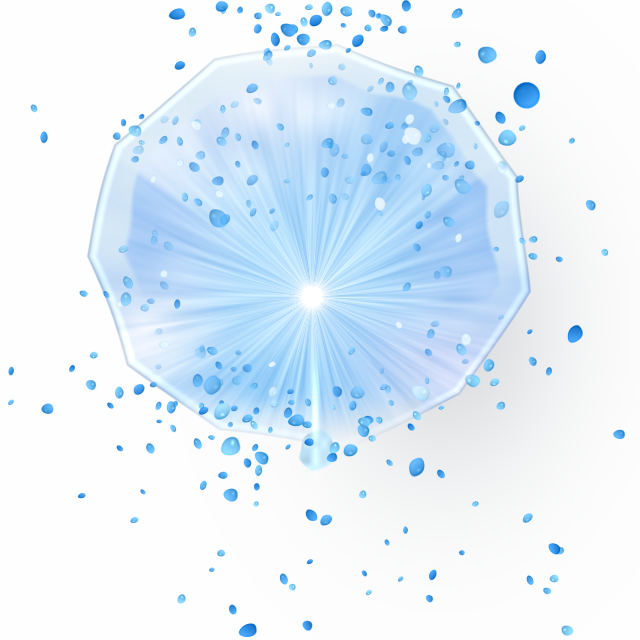
This background is drawn by a WebGL 2 fragment shader. Its source:

```glsl
#version 300 es
precision highp float;
// Pale crystal disc with a bright radial burst, on white with a soft grey shadow.
// The disc is a stretched polygon, its rays are noise sampled by direction,
// and the droplets are jittered grid cells thinned by a density field.
uniform vec2 u_resolution;
out vec4 fragColor;

const float TAU = 6.2831853;
const vec2 BURST = vec2(0.488, 0.536);

float hash(vec2 p) {
    vec3 q = fract(vec3(p.xyx) * 0.1031);
    q += dot(q, q.yzx + 33.33);
    return fract((q.x + q.y) * q.z);
}

float noise(vec2 p) {
    vec2 i = floor(p), f = fract(p);
    f = f * f * (3.0 - 2.0 * f);
    return mix(mix(hash(i), hash(i + vec2(1, 0)), f.x),
               mix(hash(i + vec2(0, 1)), hash(i + vec2(1, 1)), f.x), f.y);
}

// Soft elliptical spot
float spot(vec2 p, vec2 center, vec2 size) {
    vec2 d = (p - center) / size;
    return exp(-dot(d, d));
}

// Faceted outline: 1 on the edge, smaller inside
float facets(vec2 p) {
    vec2 q = (p - vec2(0.484, 0.617)) / vec2(0.35, 0.32);
    q += 0.02 * sin(q.yx * 5.0);
    float wedge = TAU / 11.0;
    float a = mod(atan(q.y, q.x) + 0.25, wedge) - 0.5 * wedge;
    return length(q) * cos(a) / cos(0.5 * wedge);
}

// Chance of finding a droplet at p
float density(vec2 p) {
    float d = 0.75 * spot(p, vec2(0.40, 0.38), vec2(0.20, 0.07));
    d += 0.75 * spot(p, vec2(0.67, 0.75), vec2(0.10, 0.10));
    d += 0.80 * spot(p, vec2(0.50, 0.98), vec2(0.13, 0.07));
    d += 0.60 * spot(p, vec2(0.28, 0.79), vec2(0.07, 0.06));
    d += 0.90 * spot(p, vec2(0.18, 0.54), vec2(0.04, 0.03));
    d += 0.24 * spot(p, vec2(0.50, 0.50), vec2(0.32, 0.55));
    return d * smoothstep(0.07, 0.20, length(p - BURST));
}

// One glassy bead: dark rim, lit body, small highlight
vec3 bead(vec3 base, vec2 d, float radius, float tone, float opacity, float aa) {
    float r = length(d) / radius;
    vec3 body = mix(vec3(0.13, 0.53, 0.89), vec3(0.48, 0.80, 0.97), tone);
    body += 0.16 * dot(d, vec2(0.5, -0.7)) / radius;
    body -= vec3(0.12, 0.07, 0.02) * smoothstep(0.65, 1.0, r);
    body += 0.35 * spot(d / radius, vec2(-0.3, 0.35), vec2(0.25, 0.18)) * tone;
    return mix(base, body, opacity * smoothstep(aa, -aa, length(d) - radius));
}

vec3 scatter(vec3 col, vec2 p, float cells, float seed, float inside, float aa) {
    for (int j = -1; j <= 1; j++)
    for (int i = -1; i <= 1; i++) {
        vec2 id = floor(p * cells) + vec2(i, j);
        vec2 key = id + seed;
        vec2 center = (id + 0.15 + 0.7 * vec2(hash(key), hash(key + 57.0))) / cells;
        if (hash(key + 113.0) > density(center)) continue;
        float turn = TAU * hash(key + 31.0);
        vec2 d = mat2(cos(turn), sin(turn), -sin(turn), cos(turn)) * (p - center);
        d.x *= 1.0 + 0.5 * hash(key + 19.0);
        d.y += 0.0015 * sin(d.x * 180.0 + turn);
        float radius = mix(0.13, 0.25, hash(key + 71.0)) / cells;
        float tone = hash(key + 91.0);
        float opacity = mix(0.92, 0.30 + 0.45 * hash(key + 43.0), inside);
        vec3 beaded = bead(col, d, radius, tone, opacity, aa);
        // A few beads inside the disc are white glints
        float glint = inside * step(0.86, tone) * smoothstep(aa, -aa, length(d) - radius);
        col = mix(beaded, vec3(0.97, 0.99, 1.0), 0.8 * glint);
    }
    return col;
}

void main() {
    float unit = min(u_resolution.x, u_resolution.y);
    vec2 p = (gl_FragCoord.xy - 0.5 * u_resolution) / unit + 0.5;
    float aa = 0.9 / unit;
    vec2 d = p - BURST;
    float r = length(d);
    vec2 dir = d / max(r, 1e-4);

    // White ground and shadow to the lower right
    vec3 col = vec3(0.995);
    col -= vec3(0.15, 0.14, 0.13) * spot(p, vec2(0.69, 0.50), vec2(0.19, 0.25));

    // Disc body: blue heart, lavender sides, pale top and lower corners
    float edge = facets(p);
    vec3 disc = mix(vec3(0.68, 0.86, 0.985), vec3(0.80, 0.88, 0.975), smoothstep(0.08, 0.34, r));
    float slope = d.y / max(abs(d.x), 1e-3);
    float side = smoothstep(-0.15, 0.05, slope) * smoothstep(0.74, 0.68, slope);
    disc = mix(disc, vec3(0.61, 0.77, 0.96), 0.75 * side * smoothstep(0.08, 0.30, r));
    disc = mix(disc, vec3(0.56, 0.79, 0.97), 0.6 * spot(p, vec2(0.62, 0.78), vec2(0.13, 0.12)));
    disc = mix(disc, vec3(0.93, 0.95, 0.99), 0.8 * spot(p, vec2(0.22, 0.46), vec2(0.10, 0.10)));
    disc = mix(disc, vec3(0.92, 0.95, 0.99), 0.8 * spot(p, vec2(0.38, 0.86), vec2(0.16, 0.09)));
    disc = mix(disc, vec3(0.83, 0.85, 0.97), 0.7 * spot(p, vec2(0.68, 0.43), vec2(0.13, 0.08)));
    disc = mix(disc, vec3(0.50, 0.77, 0.97), 0.5 * spot(p, vec2(0.42, 0.40), vec2(0.15, 0.06)));

    // Rays and mottling
    float rays = 0.6 * noise(dir * 22.0 + r * 5.0) + 0.4 * noise(dir * 47.0 - r * 9.0);
    disc += vec3(0.34, 0.22, 0.07) * (rays - 0.5) * smoothstep(0.42, 0.05, r);
    disc += vec3(0.14, 0.09, 0.03) * (noise(p * 17.0 + dir * 3.0) - 0.5) * smoothstep(0.1, 0.3, r);

    // Glassy rim, strongest above the burst
    float rim = smoothstep(0.86, 0.89, edge + 0.05 * noise(p * 14.0)) * smoothstep(0.50, 0.62, p.y);
    disc = mix(disc, vec3(0.87, 0.93, 0.965), 0.75 * rim);
    disc += 0.10 * smoothstep(0.025, 0.0, abs(edge - 0.97)) - 0.10 * smoothstep(0.012, 0.0, abs(edge - 0.995));
    float melt = smoothstep(0.31, 0.42, p.y + 0.04 * noise(p * 20.0));
    melt *= 1.0 - 0.8 * spot(p, vec2(0.45, 0.95), vec2(0.18, 0.06));
    col = mix(col, disc, melt * smoothstep(1.0 + 3.0 * aa, 1.0 - 3.0 * aa, edge));

    // Glass spout under the disc
    float spout = length((p - vec2(0.495, 0.295)) / vec2(0.030, 0.034)) + 0.3 * noise(p * 60.0);
    col = mix(col, vec3(0.68, 0.85, 0.95) + 0.25 * (noise(p * 75.0) - 0.3), 0.8 * smoothstep(1.15, 1.0, spout));
    col += 0.25 * spot(p, vec2(0.493, 0.37), vec2(0.005, 0.06));

    // Droplets, from fine to coarse, and one large bead
    float inside = smoothstep(1.02, 0.94, edge) * smoothstep(0.33, 0.42, p.y);
    col = scatter(col, p, 34.0, 7.0, inside, aa);
    col = scatter(col, p, 24.0, 41.0, inside, aa);
    col = scatter(col, p, 16.0, 83.0, inside, aa);
    col = bead(col, p - vec2(0.823, 0.851), 0.0205, 0.1, 0.97, aa);

    // Burst glow and white core
    float glow = 0.55 * exp(-r * 22.0) * (0.6 + 0.8 * rays) + 1.1 * exp(-r * r / 0.0004);
    col = mix(col, vec3(1.0), clamp(glow, 0.0, 1.0));
    fragColor = vec4(clamp(col, 0.0, 1.0), 1.0);
}
```
